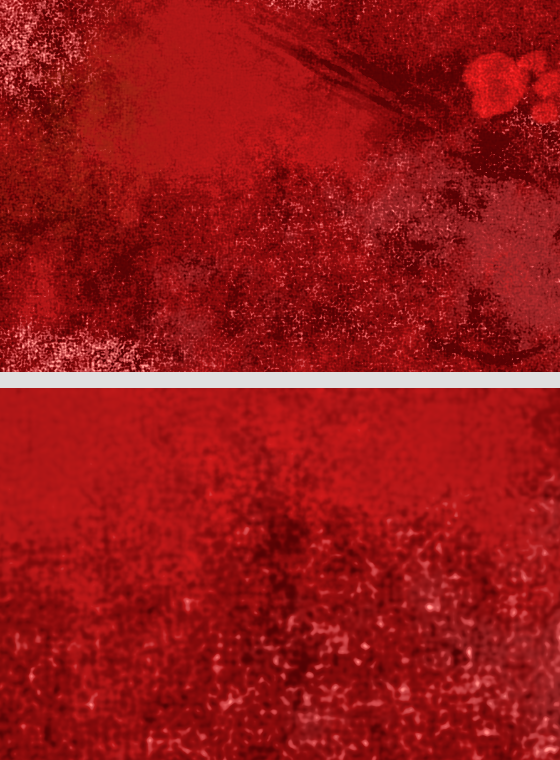
Top: the whole. Bottom: its middle third, enlarged.
This texture is drawn by a Shadertoy shader. Its source:

```glsl
// Weathered red paint: cloudy layers of crimson, a calm bright field, dark
// diagonal brush strokes, round daubs and pale flecks where paint has worn off.
// Layers of gradient noise drive a colour ramp; soft ellipses place the features.

#define DEEP   vec3(0.36, 0.01, 0.015)
#define WINE   vec3(0.53, 0.04, 0.045)
#define RED    vec3(0.69, 0.085, 0.09)
#define MUTED  vec3(0.63, 0.18, 0.19)
#define ROSE   vec3(0.77, 0.28, 0.29)
#define PALE   vec3(0.98, 0.56, 0.53)
#define RUST   vec3(0.56, 0.17, 0.06)
#define SCARLET vec3(0.83, 0.10, 0.10)
#define GRAIN_SCALE 150.0
#define GRAIN_DEPTH 0.34
#define CLOUD_DEPTH 1.05
#define FLECK_AMOUNT 0.62

vec2 hashGradient(vec2 cell) {
    vec3 h = fract(cell.xyx * vec3(0.1031, 0.1030, 0.0973));
    h += dot(h, h.yzx + 33.33);
    return 2.0 * fract((h.xx + h.yz) * h.zy) - 1.0;
}

float gradientNoise(vec2 p) {
    vec2 i = floor(p), f = p - i;
    vec2 u = f * f * f * (f * (f * 6.0 - 15.0) + 10.0);
    vec2 e = vec2(1.0, 0.0);
    float a = dot(hashGradient(i), f);
    float b = dot(hashGradient(i + e.xy), f - e.xy);
    float c = dot(hashGradient(i + e.yx), f - e.yx);
    float d = dot(hashGradient(i + e.xx), f - e.xx);
    return mix(mix(a, b, u.x), mix(c, d, u.x), u.y);
}

float fbm(vec2 p) {
    float sum = 0.0, amplitude = 0.5;
    for (int i = 0; i < 5; i++) {
        sum += amplitude * gradientNoise(p);
        p = mat2(1.6, 1.2, -1.2, 1.6) * p + 17.3;
        amplitude *= 0.6;
    }
    return sum;
}

// Soft elliptical mask
float spot(vec2 p, vec2 centre, vec2 radius) {
    vec2 d = (p - centre) / radius;
    return exp(-dot(d, d));
}

// One large round daub with smaller ones fanned out on its right
float daubs(vec2 p) {
    vec2 centre = vec2(1.335, 0.775);
    float d = length(p - centre) - 0.08;
    for (int i = 1; i < 4; i++) {
        float k = float(i), angle = 1.05 - 0.53 * k;
        vec2 offset = (0.09 + 0.02 * k) * vec2(cos(angle), sin(angle));
        d = min(d, length(p - centre - offset) - 0.032);
    }
    return 1.0 - smoothstep(-0.006, 0.008, d);
}

void mainImage(out vec4 fragColor, in vec2 fragCoord) {
    vec2 p = fragCoord / iResolution.y;
    float edge = iResolution.x / iResolution.y;
    vec2 warp = vec2(fbm(p * 7.0 + 3.0), fbm(p * 7.0 + 41.0));
    vec2 q = p + 0.22 * warp;

    // Noise layers: clouds, medium blotches, woven threads and grain
    float cloud = fbm(p * 4.5 + 9.0);
    float blotch = fbm(p * 22.0 + 5.0);
    float weave = gradientNoise(p * vec2(35.0, 160.0)) + gradientNoise(p * vec2(160.0, 35.0));
    float grain = gradientNoise(p * GRAIN_SCALE) + 0.6 * gradientNoise(p * GRAIN_SCALE * 0.53 + 70.0);

    // Regions
    float calm = smoothstep(0.2, 0.75, max(spot(q, vec2(0.56, 0.76), vec2(0.34, 0.30)),
                                           spot(q, vec2(0.85, 0.68), vec2(0.25, 0.14))));
    float rust = spot(q, vec2(0.23, 0.74), vec2(0.2, 0.2)) + 0.6 * spot(q, vec2(0.12, 0.46), vec2(0.25, 0.15));
    float shade = spot(q, vec2(0.05, 0.38), vec2(0.32, 0.16)) + spot(q, vec2(1.22, 0.75), vec2(0.28, 0.2))
                + 0.5 * spot(q, vec2(0.8, 0.22), vec2(0.35, 0.15));
    float haze = spot(q, vec2(1.2, 0.44), vec2(0.36, 0.18)) + spot(q, vec2(1.45, 0.24), vec2(0.2, 0.2))
               + 0.7 * spot(q, vec2(0.5, 0.12), vec2(0.2, 0.14));

    // Brush strokes running down to the right, plus a curved one low down
    vec2 s = mat2(0.88, 0.47, -0.47, 0.88) * (p - vec2(0.93, 0.81));
    s = vec2(dot(p - vec2(0.93, 0.81), vec2(0.88, -0.47)), dot(p - vec2(0.93, 0.81), vec2(0.47, 0.88)));
    float bristle = gradientNoise(s * vec2(4.0, 42.0) + warp) + 0.4 * gradientNoise(s * vec2(12.0, 110.0));
    float strokes = spot(s + 0.03 * warp, vec2(0.0), vec2(0.27, 0.07)) * smoothstep(-0.2, 0.25, bristle);
    float dabs = smoothstep(0.12, 0.4, gradientNoise(s * vec2(9.0, 24.0) + 2.0 * warp))
               * smoothstep(0.9, 1.2, p.x) * (1.0 - smoothstep(0.6, 0.75, p.y));
    float bend = p.y - 0.035 - 2.0 * (p.x - 1.33) * (p.x - 1.33) + 0.03 * warp.x;
    float arc = (1.0 - smoothstep(0.006, 0.02, abs(bend))) * spot(p, vec2(1.33, 0.05), vec2(0.14, 0.1));

    // Base coat
    float rough = 1.0 - 0.6 * calm;
    float tone = 0.45 + rough * (CLOUD_DEPTH * cloud + 0.55 * blotch + GRAIN_DEPTH * grain + 0.16 * weave);
    tone += 0.26 * calm - 0.26 * shade - 0.55 * strokes - 0.3 * dabs - 0.5 * arc;
    vec3 colour = mix(DEEP, WINE, smoothstep(0.05, 0.4, tone));
    colour = mix(colour, RED, smoothstep(0.38, 0.72, tone));
    colour = mix(colour, RUST, 0.6 * clamp(rust, 0.0, 1.0) * smoothstep(-0.25, 0.3, blotch + 0.4 * grain));

    // Muted haze, bright red patches and daubs
    float veil = smoothstep(0.0, 0.5, 0.55 * haze + 0.8 * fbm(p * 9.0 + 60.0) + 0.3 * grain - 0.1);
    colour = mix(colour, MUTED, 0.7 * veil * (1.0 - 0.8 * calm) * smoothstep(0.05, 0.4, tone));
    float glow = spot(q, vec2(0.73, 0.57), vec2(0.16, 0.09)) + spot(q, vec2(1.35, 0.25), vec2(0.06, 0.05));
    colour = mix(colour, SCARLET, 0.7 * glow * smoothstep(-0.15, 0.25, blotch + 0.3 * grain));
    float daub = daubs(p + 0.05 * warp + 0.02 * blotch);
    colour = mix(colour, SCARLET * (1.0 + 0.5 * blotch + 0.2 * grain), 0.85 * daub);

    // Worn flecks, gathered at corners, edges and the hazy side
    float wear = spot(q, vec2(0.05, 0.9), vec2(0.22, 0.2)) + spot(q, vec2(0.2, 0.0), vec2(0.34, 0.11))
               + 0.8 * spot(q, vec2(0.8, 1.0), vec2(0.18, 0.07)) + 0.7 * spot(q, vec2(edge - 0.06, 0.65), vec2(0.12, 0.07))
               + 0.45 * spot(q, vec2(0.95, 0.4), vec2(0.35, 0.22)) + 0.4 * spot(q, vec2(1.0, 0.1), vec2(0.4, 0.1));
    float fleck = FLECK_AMOUNT * wear + 0.75 * grain + 0.3 * weave + 0.8 * blotch - 0.35 - 0.3 * calm - 0.4 * strokes;
    colour = mix(colour, ROSE, 0.85 * smoothstep(0.0, 0.3, fleck) * (1.0 - 0.7 * daub));
    colour = mix(colour, PALE, smoothstep(0.28, 0.65, fleck) * (1.0 - daub));

    // Overall grain in brightness
    colour *= 1.0 + rough * (0.16 * grain + 0.08 * weave);
    fragColor = vec4(clamp(colour, 0.0, 1.0), 1.0);
}
```
